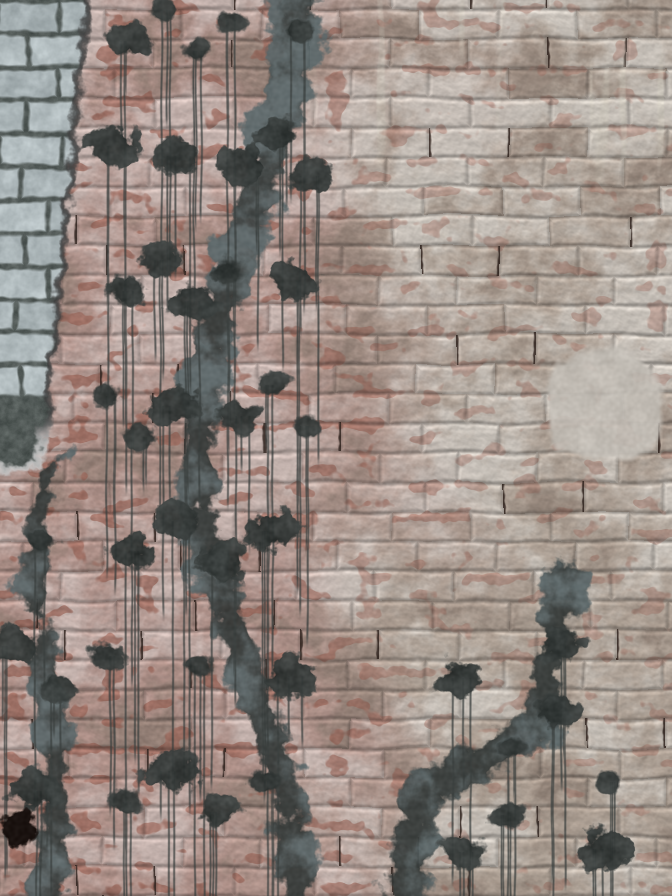
Give the GLSL for this texture, as a WebGL 1 fragment shader.

```glsl
precision highp float;
// Weathered, limewashed brick wall with tar streaks, ragged splats and thin drips.
// Brick cells and gradient noise give relief; masks layer blocks, plaster and tar.
uniform vec2 u_resolution;

float hash(vec2 p) {
  return fract(sin(dot(p, vec2(127.1, 311.7))) * 43758.5);
}

float slope(vec2 cell, vec2 offset) {
  float a = 6.2832 * hash(cell);
  return dot(vec2(cos(a), sin(a)), offset);
}

// Gradient noise, roughly -1 to 1.
float noise(vec2 p) {
  vec2 c = floor(p), f = p - c, s = f * f * (3.0 - 2.0 * f), e = vec2(1, 0);
  float low = mix(slope(c, f), slope(c + e, f - e), s.x);
  float high = mix(slope(c + e.yx, f - e.yx), slope(c + 1.0, f - 1.0), s.x);
  return 1.5 * mix(low, high, s.y);
}

float fbm(vec2 p) {
  float sum = 0.0, gain = 0.55;
  for (int i = 0; i < 4; i++) {
    sum += gain * noise(p);
    p = p * 2.03 + 17.3;
    gain *= 0.5;
  }
  return sum;
}

float cover(float d, float blur) {
  return 1.0 - smoothstep(-blur, blur, d);
}

// Distances to the side and bed joints (xy) and the brick's cell (zw).
vec4 brickCell(vec2 p, vec2 size) {
  vec2 g = p / size;
  float row = floor(g.y);
  g.x += 0.5 * mod(row, 2.0) + 0.25 * hash(vec2(row, 3));
  return vec4((0.5 - abs(fract(g) - 0.5)) * size, floor(g.x), row);
}

float wallHeight(vec2 p, vec2 size) {
  vec4 b = brickCell(p, size);
  float face = smoothstep(0.0, 0.005, min(b.x, b.y) + 0.0015 * noise(p * 70.0));
  return 0.55 * face + 0.75 * fbm(p * vec2(38, 55));
}

float segment(vec2 p, vec2 a, vec2 b) {
  vec2 q = p - a, d = b - a;
  return length(q - d * clamp(dot(q, d) / dot(d, d), 0.0, 1.0));
}

vec3 brickWall(vec2 p, vec2 size) {
  vec4 b = brickCell(p, size);
  float tone = fbm(p * 9.0) + 0.5 * fbm(p * 45.0) + 0.5 * hash(b.zw) - 0.25;
  float right = smoothstep(0.28, 0.55, p.x + 0.1 * noise(p * 6.0));
  vec3 clay = mix(vec3(0.67, 0.555, 0.525), vec3(0.66, 0.61, 0.565), right);
  vec3 lime = mix(vec3(0.76, 0.69, 0.67), vec3(0.77, 0.745, 0.715), right);
  vec3 col = mix(clay, lime, smoothstep(-0.25, 0.5, tone + 0.3 * (p.y - 0.4)));
  col = mix(col, vec3(0.52, 0.46, 0.42), 0.65 * smoothstep(0.1, 0.65, -tone));
  // Bare red chips, shaded joints and a few open gaps.
  float chip = smoothstep(0.3, 0.5, noise(p * vec2(28, 58)) + 0.3 * noise(p * 110.0));
  col = mix(col, vec3(0.57, 0.36, 0.31), chip * mix(0.65, 0.35, right));
  col *= 1.0 - 0.14 * cover(min(b.x, b.y) - 0.0018, 0.002);
  float gap = cover(b.x - 0.002 - 0.001 * noise(p * 150.0), 0.0012);
  col = mix(col, vec3(0.2, 0.15, 0.13), 0.85 * gap * step(0.9, hash(b.zw + 7.0)));
  // Chalky runs near the top right.
  float run = smoothstep(0.35, 0.6, noise(p * vec2(65, 4))) * smoothstep(0.72, 0.9, p.y);
  col = mix(col, vec3(0.79, 0.77, 0.72), 0.5 * run * right);
  // Light from above.
  float relief = wallHeight(p, size) - wallHeight(p + vec2(-0.001, 0.003), size);
  return col * (1.0 + 0.3 * relief);
}

vec3 blockWall(vec2 p, vec2 size) {
  vec4 b = brickCell(p, size);
  float face = smoothstep(0.001, 0.005, min(b.x, b.y) + 0.002 * noise(p * 80.0));
  vec3 cement = vec3(0.32, 0.35, 0.34) + 0.12 * fbm(p * 90.0);
  vec3 block = vec3(0.62, 0.66, 0.67) + 0.12 * fbm(p * 50.0) + 0.1 * hash(b.zw);
  return mix(cement, block, face * smoothstep(0.553, 0.562, p.y));
}

// Coverage of one splat (x) and its hanging drips (y).
vec2 splat(vec2 q, float radius, float seed, float ragged, float px) {
  float d = length(q * vec2(0.85, 1.1)) - radius * (1.0 + 0.9 * ragged);
  float drips = 0.0, sway = 0.0012 * noise(vec2(seed, q.y * 14.0));
  for (int k = 0; k < 3; k++) {
    vec2 key = vec2(seed, k + 5);
    float x = (hash(key) - 0.5) * 1.3 * radius + sway;
    float reach = 0.06 + 0.3 * hash(key + 9.0);
    float line = cover(abs(q.x - x) - 0.0011, px) * step(q.y, 0.0);
    drips = max(drips, line * smoothstep(-reach, 0.02 - reach, q.y));
  }
  return vec2(cover(d, 0.0025), drips);
}

// Distance to the three tar streaks.
float streaks(vec2 p) {
  float main = abs(p.x - 0.276 - 0.054 * cos(6.2832 * p.y)) - mix(0.017, 0.027, p.y);
  float left = max(abs(p.x - 0.052 - 0.012 * sin(p.y * 13.0)) - 0.015, p.y - 0.49);
  vec2 bend = vec2(0.6, 0.19), elbow = vec2(0.47, 0.115);
  float arm = min(segment(p, vec2(0.632, 0.355), bend), segment(p, bend, elbow));
  arm = min(arm, segment(p, elbow, vec2(0.445, -0.02))) - 0.02;
  return min(main, min(left, arm));
}

void main() {
  vec2 p = gl_FragCoord.xy / u_resolution.y;
  float ragged = fbm(p * 42.0), broad = fbm(p * 13.0);
  vec2 bent = p + 0.003 * vec2(noise(p * 12.0), noise(p * 15.0 + 40.0));
  vec3 col = brickWall(bent, vec2(0.088, 0.033));
  // Plaster patch, then the block corner with its seam and white fringe.
  float plaster = length(p - vec2(0.675, 0.55)) - 0.065 - 0.025 * broad;
  col = mix(col, vec3(0.76, 0.74, 0.71) + 0.07 * ragged, 0.9 * cover(plaster, 0.005));
  float corner = max(p.x + 0.002 - 0.1 * p.y, 0.478 - p.y) - 0.014 * ragged;
  col = mix(col, blockWall(bent, vec2(0.07, 0.037)), cover(corner, 0.002));
  vec3 seam = mix(vec3(0.78), vec3(0.25), smoothstep(0.5, 0.54, p.y));
  col = mix(col, seam, 0.85 * cover(abs(corner) - 0.004, 0.003));
  // Splats spread evenly over the left and the lower right.
  vec2 tar = vec2(0);
  for (int i = 1; i < 45; i++) {
    float n = float(i);
    vec2 spread = fract(n * vec2(0.7549, 0.5698));
    vec2 center = vec2(0.01, 0) + spread * vec2(0.36, 1);
    center.x += 0.1 * step(0.47, center.y) * (1.0 - spread.x);
    if (i > 36) center = vec2(0.47, 0.03) + spread * vec2(0.22, 0.27);
    float radius = mix(0.011, 0.024, hash(vec2(n, 2)));
    tar = max(tar, splat(p - center, radius, n, ragged, 1.0 / u_resolution.y));
  }
  vec3 dark = vec3(0.2, 0.22, 0.215);
  float sheen = smoothstep(-0.35, 0.4, broad + 0.6 * ragged + 0.5 * p.y - 0.25);
  float streak = cover(streaks(p) - 0.022 * (ragged + broad), 0.004);
  col = mix(col, mix(dark, vec3(0.36, 0.41, 0.42), sheen), 0.92 * streak);
  col = mix(col, dark + 0.03, 0.75 * tar.y);
  col = mix(col, dark + 0.12 * ragged, 0.95 * tar.x);
  // Broken hole at the lower left, then fine grain.
  float hole = length(p - vec2(0.02, 0.08)) - 0.018 - 0.02 * ragged;
  col = mix(col, vec3(0.1, 0.07, 0.06), cover(hole, 0.003));
  gl_FragColor = vec4(col + 0.025 * noise(p * 190.0), 1);
}
```
